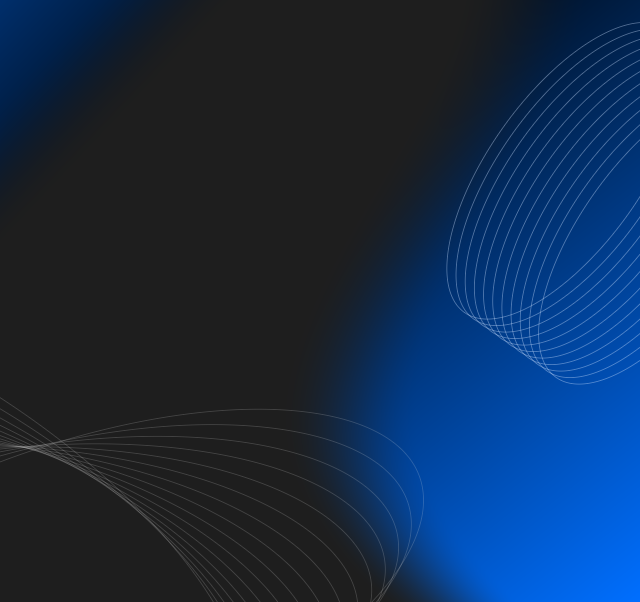
This background is drawn by a WebGL 2 fragment shader. Its source:

```glsl
#version 300 es
precision highp float;

uniform vec2 u_resolution;
out vec4 fragColor;

// Approximate signed distance to a rotated ellipse outline
float ellipseDistance(vec2 p, vec2 center, vec2 radii, float angle) {
    float c = cos(angle), s = sin(angle);
    vec2 d = p - center;
    vec2 q = vec2(c * d.x + s * d.y, c * d.y - s * d.x) / radii;
    float k = max(length(q), 1e-4);
    return (k - 1.0) * k / max(length(q / radii), 1e-4);
}

// Antialiased coverage of a hairline
float hairline(float dist, float pixel) {
    return clamp(0.5 + (0.00065 - abs(dist)) / pixel, 0.0, 1.0);
}

// Ellipses sliding down along a diagonal
float slidingRings(vec2 p, float pixel) {
    float ink = 0.0;
    for (int i = 0; i < 11; i++) {
        vec2 center = vec2(0.9396, 0.7163) + float(i) * vec2(0.01524, -0.0108);
        float dist = ellipseDistance(p, center, vec2(0.2892, 0.1264), 0.949);
        ink += (1.0 - ink) * 0.42 * hairline(dist, pixel);
    }
    return ink;
}

// Long ellipses turning while their center drifts along an arc
float turningRings(vec2 p, float pixel) {
    float ink = 0.0;
    for (int i = 0; i < 16; i++) {
        float t = float(i) / 15.0;
        float bow = 4.0 * t * (1.0 - t);
        vec2 center = mix(vec2(0.0997, -0.0125), vec2(-0.144, 0.1177), t)
                    - bow * vec2(0.068, 0.039);
        float angle = mix(0.356, -0.576, t) - 0.07 * bow;
        float dist = ellipseDistance(p, center, vec2(0.6366, 0.2645), angle);
        ink += (1.0 - ink) * 0.2 * hairline(dist, pixel);
    }
    return ink;
}

vec3 blueTone(float level) {
    return vec3(0.0, 0.435, 1.0) * clamp(level, 0.0, 1.0);
}

void main() {
    vec2 p = gl_FragCoord.xy / u_resolution.y;
    float pixel = 1.0 / u_resolution.y;
    float right = u_resolution.x / u_resolution.y;
    vec3 color = vec3(0.118);

    // Large glow with a soft curved edge on the right
    float lowBend = max(1.0 - p.y / 0.31, 0.0);
    float edge = 0.575 + 0.3 * smoothstep(0.3, 1.08, p.y) + 0.17 * lowBend * lowBend;
    float glow = smoothstep(-0.11, 0.12, p.x - edge);
    color = mix(color, blueTone(1.0 - 0.725 * p.y - 0.566 * (right - p.x)), glow);

    // Small glow in the upper left corner
    float corner = p.x + 0.95 * (1.0 - p.y);
    color = mix(color, blueTone(0.42 - 0.75 * corner), 1.0 - smoothstep(0.15, 0.4, corner));

    // Line work
    color = mix(color, vec3(0.8, 0.88, 1.0), slidingRings(p, pixel));
    color = mix(color, vec3(0.9), turningRings(p, pixel));

    fragColor = vec4(color, 1.0);
}
```
